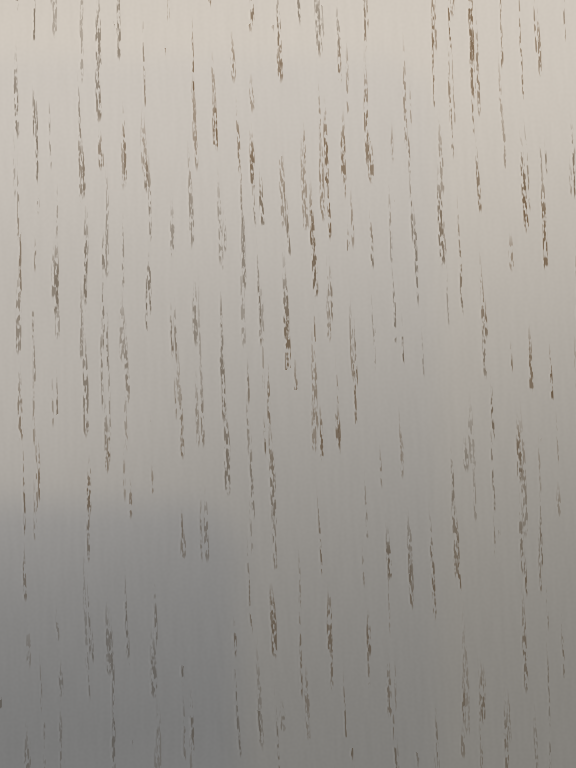
Reproduce this texture procedurally as a Shadertoy shader.

```glsl
// White-painted open-pore wood under dim, uneven light.
// Broken vertical pore streaks are scattered in jittered columns, flecked with
// stretched gradient noise, and laid over a soft light falloff with faint shadows.

const vec3 PAINT_DARK  = vec3(0.505, 0.495, 0.475);
const vec3 PAINT_LIGHT = vec3(0.805, 0.775, 0.735);
const vec3 PORE_BROWN  = vec3(0.62, 0.53, 0.43);
const vec3 PORE_GREY   = vec3(0.66, 0.62, 0.57);
const int  LAYERS = 4;

float hash(vec2 p) {
    vec3 q = fract(p.xyx * 0.1031);
    q += dot(q, q.yzx + 33.33);
    return fract((q.x + q.y) * q.z);
}

vec2 gradientAt(vec2 cell) {
    float angle = 6.2832 * hash(cell);
    return vec2(cos(angle), sin(angle));
}

float gradientNoise(vec2 p) {
    vec2 i = floor(p), f = p - i;
    vec2 u = f * f * f * (f * (f * 6.0 - 15.0) + 10.0);
    vec2 e = vec2(1.0, 0.0);
    float a = dot(gradientAt(i), f);
    float b = dot(gradientAt(i + e.xy), f - e.xy);
    float c = dot(gradientAt(i + e.yx), f - e.yx);
    float d = dot(gradientAt(i + e.xx), f - e.xx);
    return mix(mix(a, b, u.x), mix(c, d, u.x), u.y);
}

// Lean the grain slightly to the right as it runs down, with a slow wander
vec2 bendGrain(vec2 p) {
    float lean = 0.015 + 0.03 * smoothstep(0.1, 0.4, p.x);
    float wander = 0.006 * gradientNoise(p * vec2(5.0, 3.0) + 4.0)
                 + 0.0012 * gradientNoise(p * vec2(30.0, 25.0));
    return vec2(p.x - lean * (1.0 - p.y) + wander, p.y);
}

// One tapered streak per cell; columns share a centre so streaks line up
float streak(vec2 p, float columns, float rows, float seed, float density, float soft) {
    float column = floor(p.x * columns);
    float y = p.y * rows + 7.0 * hash(vec2(column + 50.0, seed));
    vec2 id = vec2(column + 50.0, floor(y) + seed * 31.0);
    float along = fract(y);
    float centre = mix(0.3, 0.7, hash(vec2(column + 90.0, 3.0)))
                 + 0.36 * (hash(id) - 0.5);
    float dist = abs(fract(p.x * columns) - centre) / columns;
    float size = hash(id + 17.0);
    float reach = mix(0.35, 0.98, hash(id + 41.0));
    float taper = smoothstep(0.0, 0.08, along) * (1.0 - smoothstep(reach * 0.45, reach, along));
    float halfWidth = mix(0.0009, 0.0036, size * size) * (0.4 + 0.6 * taper);
    float body = 1.0 - smoothstep(halfWidth - soft, halfWidth + soft, dist);
    float present = step(hash(id + 73.0), density);
    return body * taper * present * mix(0.4, 1.0, hash(id + 97.0));
}

float poreInk(vec2 p, float soft) {
    float density = 0.48 + 0.45 * gradientNoise(p * vec2(4.0, 2.2) + 8.0)
                  - 0.2 * smoothstep(0.22, 0.0, length((p - vec2(0.42, 0.3)) * vec2(1.0, 0.6)));
    float ink = 0.0;
    for (int i = 0; i < LAYERS; i++) {
        float seed = float(i) + 1.0;
        float flecks = gradientNoise(p * vec2(390.0, 75.0) + seed * 19.0)
                     + 0.5 * gradientNoise(p * vec2(250.0, 190.0) + seed * 7.0);
        float layer = streak(p, 35.0, 4.0 + 0.9 * seed, seed, density, soft);
        ink = max(ink, layer * smoothstep(-0.25, 0.25, flecks));
    }
    return ink;
}

// Soft shadow filling everything below and left of a rounded corner
float cornerShadow(vec2 p, vec2 corner, float radius, float blur) {
    vec2 d = p - corner + radius;
    float dist = length(max(d, 0.0)) + min(max(d.x, d.y), 0.0) - radius;
    return 1.0 - smoothstep(-blur, blur, dist);
}

vec3 paintColour(vec2 p) {
    float falloff = smoothstep(-0.07, 1.0, p.y - 0.12 * (p.x - 0.375));
    float upper = cornerShadow(p, vec2(0.57, 0.925), 0.09, 0.03);
    float lower = cornerShadow(p, vec2(0.31, 0.345), 0.08, 0.035);
    float glow = smoothstep(0.3, 0.0, length((p - vec2(0.0, 0.43)) * vec2(0.8, 1.2)));
    float light = falloff + 0.03 - 0.04 * upper - 0.09 * lower + 0.13 * glow;
    vec3 cool = vec3(-0.008, -0.003, 0.007) * (0.6 * upper + lower);
    return mix(PAINT_DARK, PAINT_LIGHT, clamp(light, -0.05, 1.03)) + cool;
}

void mainImage(out vec4 fragColor, in vec2 fragCoord) {
    vec2 p = fragCoord / iResolution.y;
    float soft = max(0.0009, 0.6 / iResolution.y);
    vec2 grain = bendGrain(p);

    // Pores, plus a pale rim where paint lips over their edge
    float ink = poreInk(grain, soft);
    float rim = max(poreInk(grain + vec2(0.0028, 0.0), soft) - ink, 0.0);
    float warmth = smoothstep(-0.25, 0.3, gradientNoise(p * vec2(6.0, 4.0)) + 0.5 * (p.x - 0.3));
    vec3 pore = mix(PORE_GREY, PORE_BROWN, warmth);
    float strength = mix(0.7, 1.0, smoothstep(0.05, 0.6, p.y));

    // Faint brushed texture in the paint
    float brushed = 0.008 * gradientNoise(grain * vec2(160.0, 14.0))
                  + 0.008 * gradientNoise(p * 230.0);

    vec3 colour = paintColour(p) + brushed + 0.022 * rim;
    colour *= mix(vec3(1.0), pore, ink * strength);
    fragColor = vec4(colour, 1.0);
}
```
